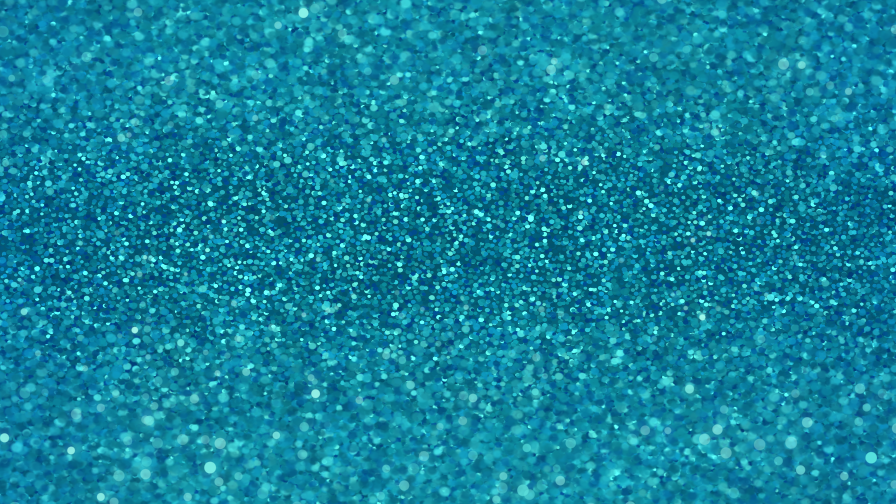
This texture is drawn by a Shadertoy shader. Its source:

```glsl
// Turquoise glitter seen through a shallow lens: a crisp band of fine grains
// across the middle, melting into larger, softer discs above and below.
// Scattered grain layers are painted fine to coarse, then bright sparkles.

const vec3 TEAL       = vec3(0.05, 0.54, 0.61);
const vec3 DEEP_TEAL  = vec3(0.02, 0.42, 0.53);
const vec3 TURQUOISE  = vec3(0.13, 0.67, 0.73);
const vec3 AZURE      = vec3(0.05, 0.55, 0.69);
const vec3 DEEP_BLUE  = vec3(0.01, 0.36, 0.56);
const vec3 PALE_AQUA  = vec3(0.30, 0.87, 0.86);
const vec3 MEAN_COLOR = vec3(0.06, 0.53, 0.62);
const vec3 GLINT      = vec3(0.68, 1.00, 0.94);

vec3 hash3(vec3 p) {
    p = fract(p * vec3(0.1031, 0.1030, 0.0973));
    p += dot(p, p.yxz + 33.33);
    return fract((p.xxy + p.yxx) * p.zyx);
}

float valueNoise(vec2 p, float seed) {
    vec2 cell = floor(p), f = fract(p);
    f = f * f * (3.0 - 2.0 * f);
    float a = hash3(vec3(cell, seed)).x;
    float b = hash3(vec3(cell + vec2(1, 0), seed)).x;
    float c = hash3(vec3(cell + vec2(0, 1), seed)).x;
    float d = hash3(vec3(cell + vec2(1, 1), seed)).x;
    return mix(mix(a, b, f.x), mix(c, d, f.x), f.y);
}

// 0 on the focal band, 1 where the lens is fully out of focus
float defocus(vec2 p) {
    float offset = abs(p.y - 0.53);
    return clamp(smoothstep(0.03, 0.48, offset) + 0.22 * p.x * p.x, 0.0, 1.0);
}

// Picks a flake colour with the proper share of each hue
vec3 flakeColor(float pick) {
    if (pick < 0.25) return TEAL;
    if (pick < 0.47) return DEEP_TEAL;
    if (pick < 0.65) return TURQUOISE;
    if (pick < 0.80) return AZURE;
    if (pick < 0.93) return DEEP_BLUE;
    return PALE_AQUA;
}

// Paints jittered discs; they appear where defocus passes through "range"
vec3 paintGrains(vec3 color, vec2 p, float size, vec2 range, float contrast,
                 float opacity, float pixel, float seed) {
    vec2 grid = p / size;
    vec2 home = floor(grid);
    for (int y = -1; y <= 1; y++)
    for (int x = -1; x <= 1; x++) {
        vec2 cell = home + vec2(x, y);
        vec3 place = hash3(vec3(cell + 500.0, seed));
        vec3 look = hash3(vec3(cell + 500.0, seed + 7.0));
        vec2 center = cell + place.xy;
        float blur = defocus(center * size);
        float present = step(place.z, smoothstep(range.x, range.y, blur));
        float radius = mix(0.38, 0.66, look.y);
        float edge = max(mix(0.12, 0.22, blur), 0.6 * pixel / size);
        float reach = length((grid - center) * vec2(0.92, 1.08));
        float disc = 1.0 - smoothstep(radius - edge, radius + edge, reach);
        vec3 flake = MEAN_COLOR + (flakeColor(look.x) - MEAN_COLOR) * contrast;
        flake *= 0.86 + 0.28 * look.z;
        color = mix(color, max(flake, 0.0), disc * present * opacity);
    }
    return color;
}

// Sparse bright discs that swell and soften away from the focal band
vec3 paintSparkles(vec3 color, vec2 p, float size, float density,
                   float strength, float pixel, float seed) {
    vec2 home = floor(p / size);
    for (int y = -1; y <= 1; y++)
    for (int x = -1; x <= 1; x++) {
        vec2 cell = home + vec2(x, y);
        vec3 place = hash3(vec3(cell + 300.0, seed));
        vec3 look = hash3(vec3(cell + 300.0, seed + 5.0));
        vec2 center = (cell + place.xy) * size;
        float blur = defocus(center);
        float chance = density * mix(1.4, 0.45, smoothstep(0.3, 0.65, center.y));
        float radius = mix(0.0045, 0.0105, blur) * mix(0.7, 1.15, look.x);
        float edge = max(0.0018, 0.6 * pixel);
        float reach = length(p - center);
        float disc = 1.0 - smoothstep(radius - edge, radius + edge, reach);
        float halo = 0.2 * exp(-reach * reach / (3.0 * radius * radius));
        vec3 tint = mix(PALE_AQUA, GLINT, look.y);
        float amount = max(disc, halo) * mix(0.55, 1.0, look.z) * strength;
        color = mix(color, tint, amount * step(place.z, chance));
    }
    return color;
}

void mainImage(out vec4 fragColor, in vec2 fragCoord) {
    float pixel = 1.0 / iResolution.y;
    vec2 p = (fragCoord - vec2(0.5 * iResolution.x, 0.0)) * pixel;
    float blur = defocus(p);

    // Grain layers, from in-focus dust to large soft discs
    vec3 color = mix(DEEP_TEAL * 0.8, MEAN_COLOR, blur);
    color = paintGrains(color, p, 0.0080, vec2(-2.0, -1.0), 1.45, 0.95, pixel, 1.0);
    color = paintGrains(color, p, 0.0115, vec2(0.04, 0.50), 1.10, 0.80, pixel, 21.0);
    color = paintGrains(color, p, 0.0160, vec2(0.30, 1.05), 0.85, 0.70, pixel, 41.0);

    // Slow mottling and bluer, slightly darker sides
    float mottle = valueNoise(p * 9.0 + 40.0, 3.0) + valueNoise(p * 23.0 + 40.0, 9.0);
    color *= 0.93 + 0.07 * mottle;
    color *= mix(vec3(1.0), vec3(0.75, 0.92, 0.99), smoothstep(0.45, 0.95, abs(p.x)));

    // Dim flecks first, then the brightest glints
    color = paintSparkles(color, p, 0.035, 0.16, 0.60, pixel, 61.0);
    color = paintSparkles(color, p, 0.075, 0.15, 1.00, pixel, 81.0);
    fragColor = vec4(clamp(color, 0.0, 1.0), 1.0);
}
```
